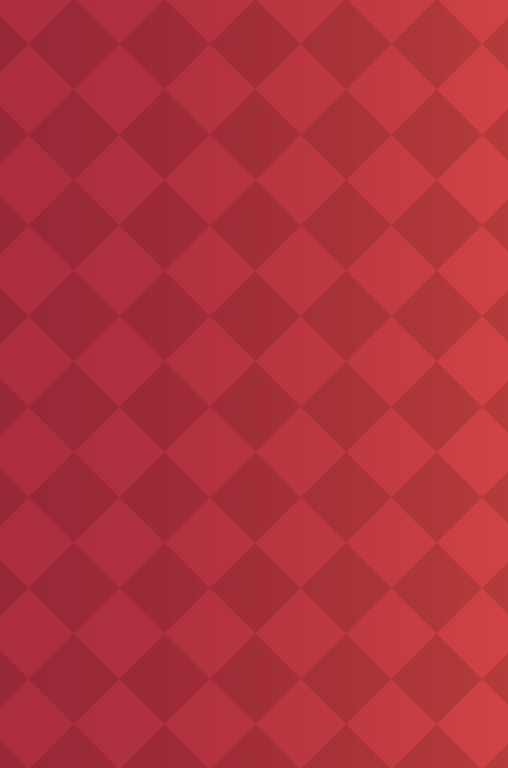
This pattern is drawn by a Shadertoy shader. Its source:

```glsl
// Harlequin checker of light and dark red diamonds meeting at their tips.
// A folded lattice gives the diamond distance; each tone carries its own
// left-to-right gradient that warms faster towards the right edge.

const float PERIOD = 0.1181;                      // tip to tip, in canvas heights
const vec2 LIGHT_CENTRE = vec2(0.0371, 0.0570);   // centre of one light diamond
const float WARMING = 1.7;                        // curve of the gradient

// Signed distance to the edge of the nearest light diamond.
float diamondLattice(vec2 p, float period) {
    vec2 cell = abs(p - period * floor(p / period + 0.5));
    return (cell.x + cell.y - 0.5 * period) * 0.70711;
}

// Coverage of a shape, softened over about one pixel.
float coverage(float dist, float pixel) {
    return 1.0 - smoothstep(-0.7 * pixel, 0.7 * pixel, dist);
}

void mainImage(out vec4 fragColor, in vec2 fragCoord) {
    vec2 p = fragCoord / iResolution.y;
    float pixel = 1.0 / iResolution.y;

    // Horizontal gradient for each tone
    float warmth = pow(fragCoord.x / iResolution.x, WARMING);
    vec3 lightRed = mix(vec3(0.672, 0.178, 0.243), vec3(0.818, 0.264, 0.266), warmth);
    vec3 darkRed = mix(vec3(0.600, 0.155, 0.210), vec3(0.712, 0.234, 0.230), warmth);

    // Checker of diamonds
    float light = coverage(diamondLattice(p - LIGHT_CENTRE, PERIOD), pixel);
    fragColor = vec4(mix(darkRed, lightRed, light), 1.0);
}
```
